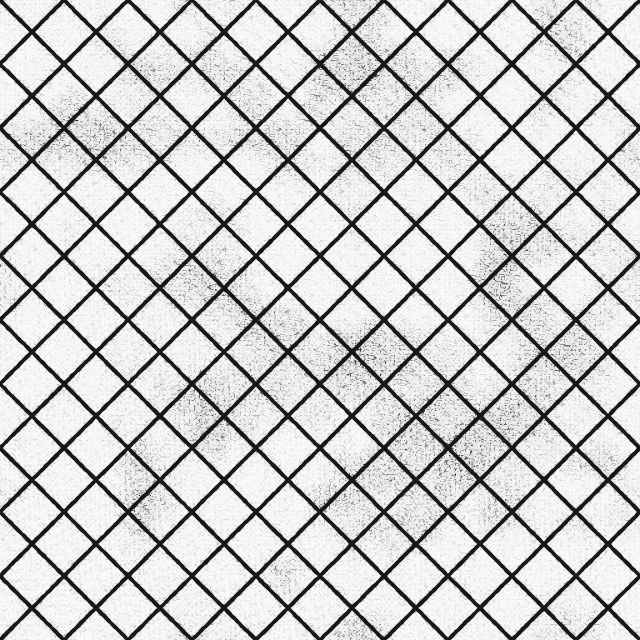
Reproduce this pattern procedurally as a Shadertoy shader.

```glsl
// Diagonal lattice of dark lines on pale, dusty diamond tiles.
// Two line families come from the rotated coordinates x+y and x-y; wrapping
// value noise adds cloudy speckle, grime beside the lines and rough line edges.

const float REPEATS = 10.0;       // diamonds across and down
const float HALF_WIDTH = 0.043;   // of a line, relative to the line spacing
const float GRAIN_CELLS = 512.0;  // dust grains across the canvas
const vec3 PAPER = vec3(0.985);
const vec3 INK = vec3(0.075);

float hash(vec2 p) {
    return fract(sin(dot(p, vec2(127.1, 311.7))) * 43758.5453);
}

// Value noise that wraps after a whole number of cells.
float tileNoise(vec2 p, float period, float seed) {
    vec2 i = floor(p);
    vec2 f = fract(p);
    f = f * f * (3.0 - 2.0 * f);
    vec2 lo = mod(i, period) + seed;
    vec2 hi = mod(i + 1.0, period) + seed;
    return mix(mix(hash(lo), hash(vec2(hi.x, lo.y)), f.x),
               mix(hash(vec2(lo.x, hi.y)), hash(hi), f.x), f.y);
}

// Layered noise; each octave doubles the whole-number period.
float tileClouds(vec2 uv, float period, float seed) {
    float sum = 0.0;
    float weight = 0.53;
    for (int octave = 0; octave < 4; octave++) {
        sum += weight * tileNoise(uv * period, period, seed);
        weight *= 0.5;
        period *= 2.0;
        seed += 19.0;
    }
    return sum;
}

// Distance to the nearest diagonal line, in units of the line spacing.
float latticeDistance(vec2 uv, float repeats) {
    vec2 diagonal = vec2(uv.x + uv.y, uv.x - uv.y) * repeats;
    vec2 d = abs(fract(diagonal + 0.5) - 0.5);
    return min(d.x, d.y);
}

// Amount of dust: drifting patches plus grime gathered along the lines.
float dustDensity(vec2 uv, float edge) {
    float patches = smoothstep(0.42, 0.86, tileClouds(uv, 9.0, 3.0));
    float grime = exp(-max(edge, 0.0) * 22.0) * tileClouds(uv, 24.0, 71.0);
    return 0.14 + 0.75 * patches + 0.55 * grime;
}

void mainImage(out vec4 fragColor, in vec2 fragCoord) {
    vec2 uv = fragCoord / iResolution.xy;
    float pixel = REPEATS * sqrt(2.0) / min(iResolution.x, iResolution.y);

    // Lines with slightly worn edges
    float wear = tileNoise(uv * 200.0, 200.0, 41.0) - 0.5;
    float edge = latticeDistance(uv, REPEATS) - HALF_WIDTH + 0.016 * wear;
    float line = 1.0 - smoothstep(-0.6 * pixel, 0.6 * pixel, edge);

    // Fine speckle on the tiles, with a soft smudge under it
    float grain = tileNoise(uv * GRAIN_CELLS - 0.5, GRAIN_CELLS, 11.0);
    float density = dustDensity(uv, edge);
    float dust = density * (pow(grain, 4.0) + 0.06);
    vec3 tile = PAPER * (1.0 - min(dust, 0.85));

    // Faint grain in the ink
    vec3 ink = INK + 0.06 * grain * grain;

    fragColor = vec4(mix(tile, ink, line), 1.0);
}
```
